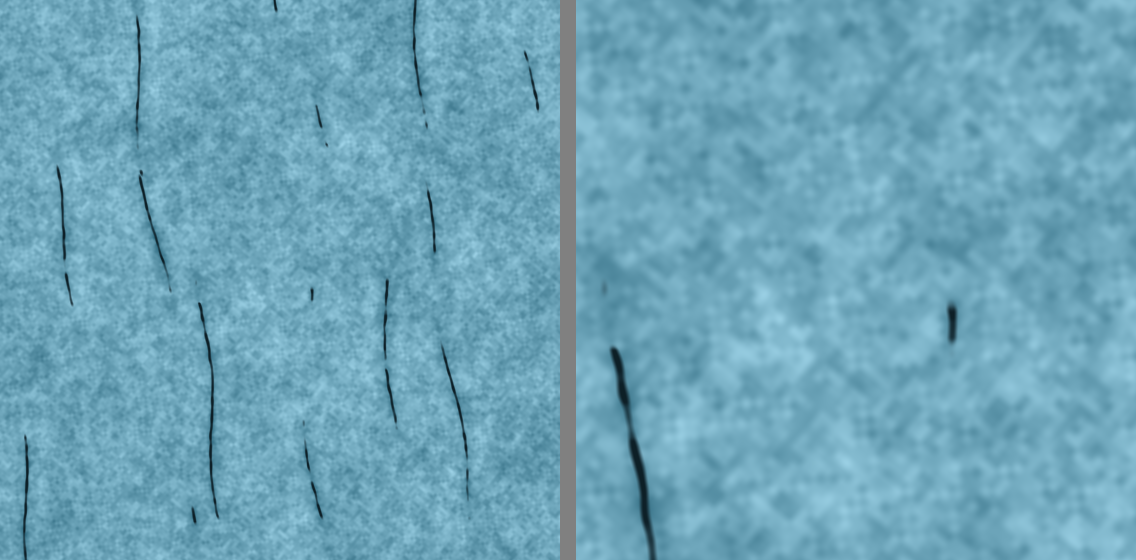
Left: the whole. Right: its middle third, enlarged.
A WebGL 1 fragment shader for this texture:

```glsl
precision highp float;
// Mottled blue surface split by a few thin, broken, near-vertical cracks.
// Rotated value-noise layers make the mottling; a loop scatters bent cracks,
// each a row of uneven dark dashes with a soft shadow and paler flanks.

uniform vec2 u_resolution;

const vec3 BASE_COLOR = vec3(0.427, 0.647, 0.729);
const vec3 TONE_TINT = vec3(1.0, 0.95, 0.94);    // direction of light and dark
const vec3 CRACK_COLOR = vec3(0.05, 0.12, 0.15);

const float CLOUD_SCALE = 9.0;      // noise cells across the canvas
const float PATCH_SCALE = 36.0;
const float GRAIN_SCALE = 84.0;
const float FINE_SCALE = 175.0;
const float CLOUD_AMOUNT = 0.080;
const float PATCH_AMOUNT = 0.105;
const float GRAIN_AMOUNT = 0.120;
const float FINE_AMOUNT = 0.125;

const int CRACK_COUNT = 16;
const float CRACK_HALF_WIDTH = 0.0025;
const float CRACK_SOFTNESS = 0.0017;
const float CRACK_MIN_HALF = 0.014; // half lengths
const float CRACK_MAX_HALF = 0.215;
const float CRACK_LEAN = 0.14;      // drift to the right going down
const float CRACK_BEND = 0.008;
const float BREAK_SCALE = 34.0;     // gaps between dashes
const float SPECK_SCALE = 95.0;     // uneven darkness within a dash
const float DUSK_WIDTH = 0.0055;
const float DUSK_DEPTH = 0.075;
const float SHADOW_WIDTH = 0.012;
const float SHADOW_DEPTH = 0.042;
const float FLANK_OFFSET = 0.028;
const float FLANK_WIDTH = 0.011;
const float FLANK_LIFT = 0.035;

float hash(vec2 p) {
  vec3 q = fract(vec3(p.xyx) * 0.1031);
  q += dot(q, q.yzx + 33.33);
  return fract((q.x + q.y) * q.z);
}

float noise(vec2 p) {
  vec2 cell = floor(p);
  vec2 f = fract(p);
  f = f * f * (3.0 - 2.0 * f);
  float low = mix(hash(cell), hash(cell + vec2(1.0, 0.0)), f.x);
  float high = mix(hash(cell + vec2(0.0, 1.0)), hash(cell + 1.0), f.x);
  return mix(low, high, f.y);
}

// Noise centred on zero, turned so that the layers share no grid.
float layer(vec2 p, float scale, float angle) {
  float c = cos(angle), s = sin(angle);
  return noise(mat2(c, s, -s, c) * p * scale + 40.0 + 17.0 * angle) - 0.5;
}

float bell(float x, float width) {
  float t = x / width;
  return exp(-t * t);
}

float mottling(vec2 p) {
  return CLOUD_AMOUNT * layer(p, CLOUD_SCALE, 0.4)
       + PATCH_AMOUNT * layer(p, PATCH_SCALE, 1.1)
       + GRAIN_AMOUNT * layer(p, GRAIN_SCALE, 2.0)
       + FINE_AMOUNT * layer(p, FINE_SCALE, 0.7);
}

// x: core coverage, y: change of tone around the crack.
vec2 crack(vec2 p, float id) {
  vec2 center = fract(vec2(0.7549, 0.5698) * id + 0.23)
              + 0.16 * (vec2(hash(vec2(id, 3.0)), hash(vec2(id, 8.0))) - 0.5);
  float size = hash(vec2(id, 21.0));
  float halfLength = mix(CRACK_MIN_HALF, CRACK_MAX_HALF, size * size);
  float lean = CRACK_LEAN + 0.22 * (hash(vec2(id, 34.0)) - 0.5);

  // Sideways distance from a leaning, wavy line
  vec2 d = p - center;
  float wave = CRACK_BEND * sin(d.y * 17.0 + id * 2.4);
  float side = d.x + lean * d.y - wave + 0.0022 * layer(p, 60.0, 0.2);
  float along = abs(d.y);

  // Dashes: nearly whole in the middle, sparse towards the ends
  float middle = 1.0 - smoothstep(0.2 * halfLength, halfLength, along);
  float inside = 1.0 - smoothstep(halfLength - 0.004, halfLength + 0.006, along);
  float gaps = noise(vec2(p.y * BREAK_SCALE, id * 7.0 + 0.5));
  float specks = noise(vec2(p.y * SPECK_SCALE, id * 5.0 + 0.5));
  float solid = smoothstep(0.40, 0.62, gaps + 0.30 * middle + 0.24 * (specks - 0.5)) * inside;
  float width = CRACK_HALF_WIDTH * mix(0.55, 1.1, specks) * mix(0.7, 1.0, solid);
  float core = 1.0 - smoothstep(width - CRACK_SOFTNESS, width + CRACK_SOFTNESS, abs(side));
  core *= solid * mix(0.7, 1.0, smoothstep(0.2, 0.6, specks));

  float reach = 1.0 - smoothstep(0.7 * halfLength, halfLength + 0.03, along);
  float tone = FLANK_LIFT * bell(abs(side) - FLANK_OFFSET, FLANK_WIDTH)
             - SHADOW_DEPTH * bell(side, SHADOW_WIDTH)
             - DUSK_DEPTH * bell(side, DUSK_WIDTH) * mix(0.35, 1.0, solid);
  return vec2(core, tone * reach);
}

void main() {
  vec2 p = gl_FragCoord.xy / u_resolution;
  float tone = mottling(p);
  float core = 0.0;
  for (int i = 0; i < CRACK_COUNT; i++) {
    vec2 c = crack(p, float(i) + 1.0);
    core = max(core, c.x);
    tone += c.y;
  }
  vec3 color = BASE_COLOR + TONE_TINT * tone;
  gl_FragColor = vec4(mix(color, CRACK_COLOR, core), 1.0);
}
```
